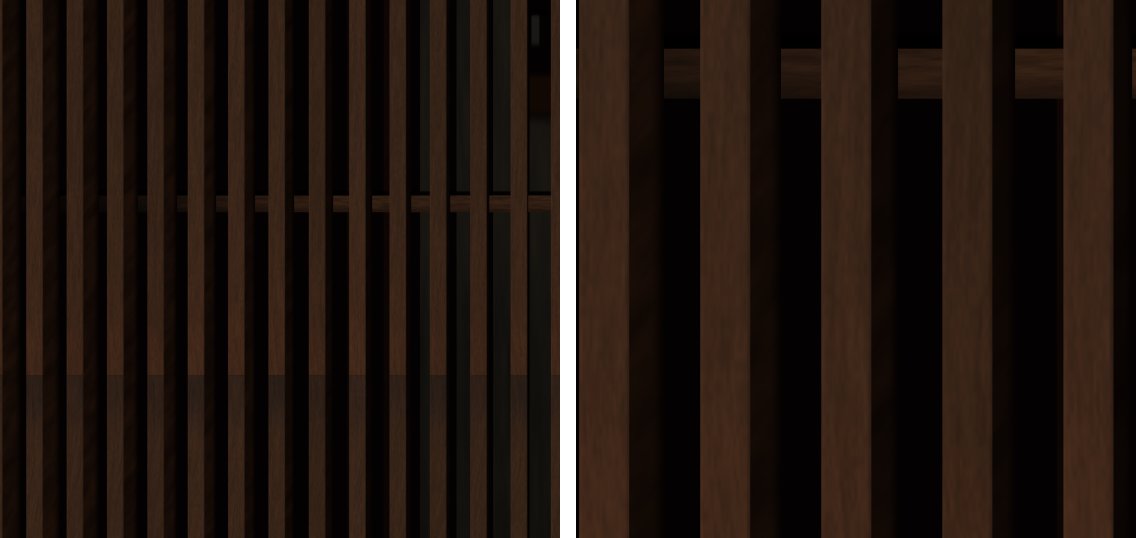
Left, the full canvas; right, a detail of the centre.
This pattern is drawn by a Shadertoy shader. Its source:

```glsl
// A screen of upright dark timber slats with one thin cross rail behind them.
// Slats repeat by rounding x to a pitch; their receding sides narrow toward a
// vanishing line at the right, which uncovers the rail and a dim back wall.

const float PITCH = 0.07207;        // slat spacing, in canvas widths
const float FIRST_CENTER = 0.0618;  // centre of the first whole slat
const float HALF_WIDTH = 0.0149;
const float VANISH_X = 0.985;       // line where slat sides turn edge-on
const float SIDE_SPREAD = 0.095;    // side width per distance to that line
const float RAIL_DEPTH = 0.35;      // rail position along the side, 0 front to 1 back
const float RAIL_Y = 0.621;
const float RAIL_HALF = 0.0155;
const float JOINT_Y = 0.302;        // height of the butt joint in the slats

const vec3 WOOD = vec3(0.212, 0.138, 0.092);
const vec3 WOOD_WARM = vec3(0.240, 0.147, 0.094);
const vec3 WOOD_ASH = vec3(0.165, 0.117, 0.090);
const vec3 SIDE = vec3(0.092, 0.047, 0.024);
const vec3 RAIL = vec3(0.195, 0.120, 0.075);
const vec3 SHADOW = vec3(0.012, 0.003, 0.002);
const vec3 WALL_RED = vec3(0.055, 0.024, 0.014);
const vec3 WALL_GREY = vec3(0.096, 0.085, 0.068);

float hash(vec2 p) {
    vec3 q = fract(vec3(p.xyx) * 0.1031);
    q += dot(q, q.yzx + 33.33);
    return fract((q.x + q.y) * q.z);
}

float noise(vec2 p) {
    vec2 i = floor(p), f = fract(p);
    f = f * f * (3.0 - 2.0 * f);
    return mix(mix(hash(i), hash(i + vec2(1, 0)), f.x),
               mix(hash(i + vec2(0, 1)), hash(i + vec2(1, 1)), f.x), f.y);
}

float fbm(vec2 p) {
    float sum = 0.0, amp = 0.5;
    for (int k = 0; k < 4; k++) {
        sum += amp * noise(p);
        p = p * 2.03 + 17.0;
        amp *= 0.5;
    }
    return sum;
}

// 1 inside a band around zero, with a soft edge
float band(float d, float halfSize, float soft) {
    return 1.0 - smoothstep(-soft, soft, abs(d) - halfSize);
}

// Front face: long grain, a warm stretch above the joint, ashen wood below it
vec3 slatFront(float d, float y, float id, float px) {
    float seed = hash(vec2(id + 40.0, 3.0));
    vec2 offset = vec2(id * 31.0 + 200.0, id * 7.0 + 90.0);
    float slant = mix(0.04, 0.16, smoothstep(0.45, 0.1, y));
    float grain = fbm(vec2((d - y * slant) * 260.0, y * 22.0) + offset);
    float fibre = noise(vec2(d * 520.0, y * 150.0) + offset);

    // Arched figure ends the warm stretch
    float arch = y - 0.39 - 0.03 * seed + 1.6 * abs(d + 0.004);
    float warm = smoothstep(0.36, 0.0, arch) * (0.55 + 0.45 * smoothstep(0.02, -0.02, arch));
    vec3 col = mix(WOOD, WOOD_WARM, warm);

    float below = smoothstep(px, -px, y - JOINT_Y);
    float fade = smoothstep(0.17, 0.27, y);
    float pattern = mod(id + 6.0, 6.0);
    float dark = (pattern < 0.5 || abs(pattern - 4.0) < 0.5) ? 1.0 : 0.6;
    vec3 lower = mix(WOOD, WOOD_ASH, fade * dark);
    col = mix(col, lower, below);
    col *= 1.0 - 0.18 * band(y - JOINT_Y, 0.001, px);

    col *= 0.95 + 0.1 * seed;
    col *= 0.82 + 0.26 * grain + 0.12 * fibre;
    col *= 1.0 + 0.1 * smoothstep(-HALF_WIDTH + 0.003, -HALF_WIDTH, d);
    return col * (1.0 - 0.22 * smoothstep(HALF_WIDTH - 0.003, HALF_WIDTH, d));
}

// Back wall: reddish, turning to grey panels at the right
vec3 backWall(vec2 uv) {
    vec3 col = mix(WALL_RED, WALL_GREY, smoothstep(0.7, 0.76, uv.x));
    col *= 0.72 + 0.45 * fbm(vec2(uv.x * 90.0, uv.y * 9.0));
    col *= 1.0 - 0.2 * smoothstep(0.58, 0.35, uv.y);
    // Dim opening in the upper right, with a faint red board and glints
    float opening = smoothstep(0.935, 0.945, uv.x) * smoothstep(0.76, 0.80, uv.y);
    vec3 inside = SHADOW + vec3(0.055, 0.025, 0.008) * band(uv.y - 0.825, 0.035, 0.008);
    inside += 0.09 * band(uv.x - 0.956, 0.007, 0.002) * band(uv.y - 0.945, 0.028, 0.008);
    inside *= 1.0 - 0.8 * band(uv.y - 0.977, 0.005, 0.002);
    return mix(col, inside, opening);
}

void mainImage(out vec4 fragColor, in vec2 fragCoord) {
    vec2 uv = fragCoord / iResolution.xy;
    vec2 px = 0.75 / iResolution.xy;

    // Gap to the right of a slat: depth runs along that slat's side face
    float cell = (uv.x - FIRST_CENTER) / PITCH;
    float gapId = floor(cell);
    float edge = FIRST_CENTER + gapId * PITCH + HALF_WIDTH;
    float sideWidth = max(SIDE_SPREAD * (VANISH_X - edge), 0.003);
    float depth = (uv.x - edge) / sideWidth;
    float soft = px.x / sideWidth;

    // Wall, then the rail with its shadow line
    vec3 col = mix(SHADOW, backWall(uv), smoothstep(1.0 - soft, 1.0 + soft, depth));
    float railSeen = smoothstep(RAIL_DEPTH - soft, RAIL_DEPTH + soft, depth);
    col *= 1.0 - 0.9 * railSeen * band(uv.y - RAIL_Y - RAIL_HALF - 0.004, 0.004, 0.002);
    float railGrain = fbm(vec2(uv.x * 45.0, uv.y * 330.0));
    float railLight = mix(0.16, 1.0, smoothstep(0.05, 0.65, uv.x));
    vec3 rail = RAIL * railLight * (0.65 + 0.65 * railGrain);
    rail *= 1.0 - 0.3 * smoothstep(0.0, -RAIL_HALF, uv.y - RAIL_Y);
    col = mix(col, rail, railSeen * band(uv.y - RAIL_Y, RAIL_HALF, px.y));

    // Lit front part of the side face, streaked on a slant
    float streak = fbm(vec2(uv.x * 35.0 + gapId * 13.0 + 60.0, uv.y * 42.0 - uv.x * 45.0 + 90.0));
    float sideLight = smoothstep(RAIL_DEPTH + 0.04, RAIL_DEPTH - 0.14, depth);
    sideLight *= mix(1.0, 0.3, smoothstep(0.3, 0.75, uv.x)) * (0.4 + 1.05 * streak);
    col = mix(col, mix(SHADOW, SIDE, sideLight), 1.0 - railSeen);

    // Slat fronts on top
    float id = floor(cell + 0.5);
    float d = uv.x - FIRST_CENTER - id * PITCH;
    col = mix(col, slatFront(d, uv.y, id, px.y), band(d, HALF_WIDTH, px.x));
    fragColor = vec4(col, 1.0);
}
```
